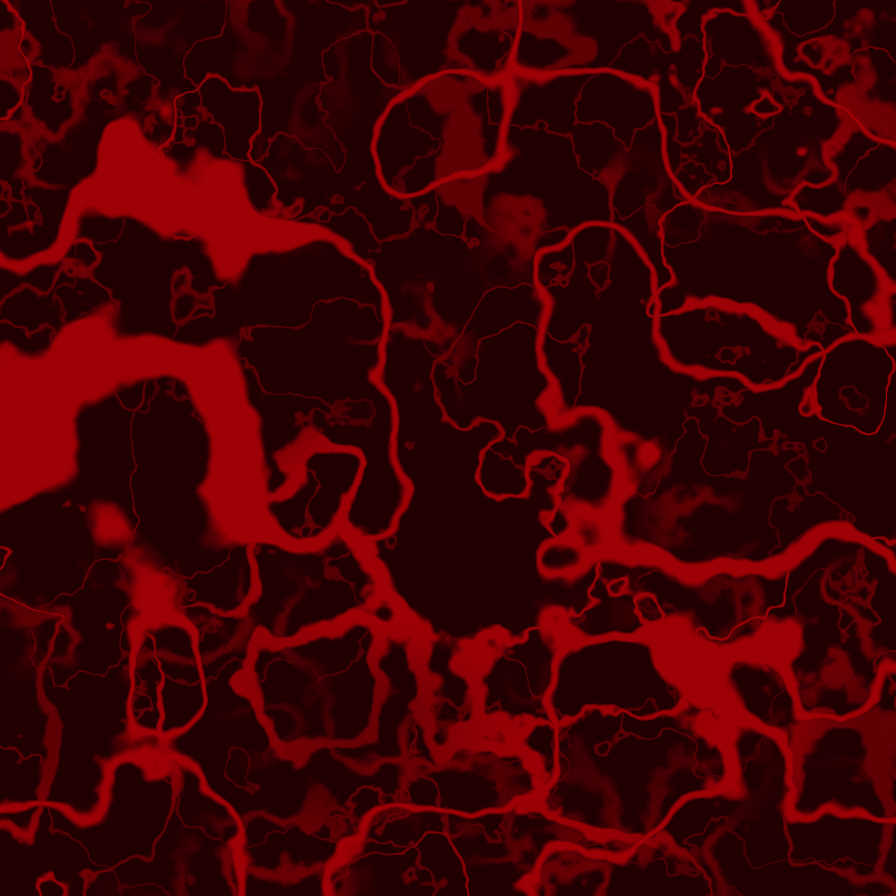
This texture is drawn by a WebGL 1 fragment shader. Its source:

```glsl
precision highp float;
// Glowing red veins of uneven width branching over a near-black ground.
uniform vec2 u_resolution;

float hash(vec2 cell) {
  vec3 q = fract(cell.xyx * vec3(0.1031, 0.1030, 0.0973));
  q += dot(q, q.yzx + 33.33);
  return fract((q.x + q.y) * q.z);
}

// Value noise from 0 to 1; its square lattice gives the boxy cells.
float noise(vec2 p) {
  vec2 cell = floor(p);
  vec2 f = fract(p);
  f = f * f * (3.0 - 2.0 * f);
  return mix(mix(hash(cell), hash(cell + vec2(1.0, 0.0)), f.x),
             mix(hash(cell + vec2(0.0, 1.0)), hash(cell + vec2(1.0, 1.0)), f.x), f.y);
}

// Signed fractal noise; gain sets how ragged its zero contour is.
float fractal(vec2 p, float gain) {
  float sum = 0.0;
  float amplitude = 1.0;
  for (int i = 0; i < 5; i++) {
    sum += amplitude * (2.0 * noise(p) - 1.0);
    p = p * 2.03 + vec2(17.3, 41.7);
    amplitude *= gain;
  }
  return sum;
}

// A band along the zero contour: flat core, then a soft rim.
float vein(float field, float core, float rim) {
  return 1.0 - smoothstep(core, core + rim, abs(field));
}

// Slowly varying mask from 0 to 1.
float patches(vec2 p, float low, float high) {
  return smoothstep(low, high, noise(p));
}

void main() {
  vec2 uv = gl_FragCoord.xy / min(u_resolution.x, u_resolution.y);

  // Main arteries, swelling into flat pools.
  float swell = patches(uv * 3.7 + 5.2, 0.25, 0.9);
  float core = 0.015 + 0.32 * swell * swell;
  float arteries = vein(fractal(uv * 6.0 + 11.0, 0.36), core, 0.07 + 0.2 * core);

  // Medium branches with changing width and brightness.
  float branchSwell = patches(uv * 6.0 + 63.0, 0.3, 0.95);
  float branches = vein(fractal(uv * 8.5 + 37.0, 0.42),
                        0.13 * branchSwell * branchSwell, 0.06 + 0.09 * branchSwell);
  branches *= mix(0.5, 1.0, patches(uv * 5.0 + 91.0, 0.2, 0.7));

  // Fine wandering capillaries.
  float capillaries = vein(fractal(uv * 10.0 + 73.0, 0.5), 0.0, 0.075);
  capillaries *= mix(0.25, 0.65, noise(uv * 7.0 + 29.0));

  // Dim mottled tissue in scattered patches.
  float tissue = vein(fractal(uv * 17.0 + 53.0, 0.4), 0.03, 0.3);
  tissue *= 0.6 * patches(uv * 6.5 + 19.0, 0.45, 0.8);

  float glow = max(max(arteries, branches), max(capillaries, tissue));
  gl_FragColor = vec4(mix(vec3(0.13, 0.0, 0.008), vec3(0.615, 0.0, 0.02), glow), 1.0);
}
```
